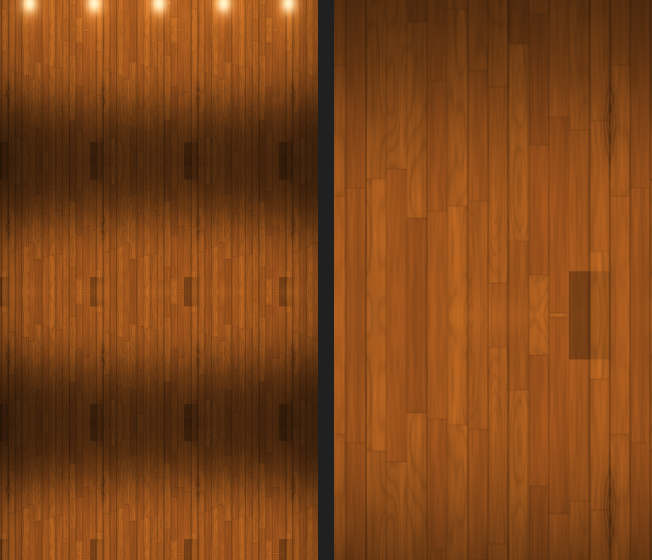
Left, the full canvas; right, a detail of the centre.
Give the GLSL for this texture, as a WebGL 2 fragment shader.

```glsl
#version 300 es
precision highp float;
// Strip parquet lit by a row of lamps along the top edge. One block of planks
// is shifted sideways and mirrored up and down; grain comes from stretched
// noise, and broad bands of shade and lamp glows are laid over the wood.

#define BLOCK_WIDTH 0.1693
#define BLOCK_HEIGHT 0.2337
#define BLOCK_SHIFT 0.160
#define MIRROR_Y 0.479
#define PLANKS 14.0
#define SEAM 0.0004
#define LAMPS 5
#define LAMP_GAP 0.2035
#define SHADE_FLOOR 0.44
#define WOOD vec3(0.640, 0.342, 0.115)
#define GLOW vec3(1.0, 0.66, 0.26)
#define CREAM vec3(1.0, 0.96, 0.80)

uniform vec2 u_resolution;
out vec4 fragColor;

float hash(vec2 p) {
  return fract(sin(dot(p, vec2(127.1, 311.7))) * 43758.5453);
}

float noise(vec2 p) {
  vec2 i = floor(p), f = fract(p);
  f = f * f * (3.0 - 2.0 * f);
  return mix(mix(hash(i), hash(i + vec2(1, 0)), f.x),
             mix(hash(i + vec2(0, 1)), hash(i + vec2(1, 1)), f.x), f.y);
}

// Dark line with a soft edge one pixel wide
float seamLine(float dist, float width, float px) {
  return 1.0 - smoothstep(width, width + px, dist);
}

// Fine fibres plus growth rings, unique to each plank
float grain(vec2 q, float seed) {
  vec2 shift = vec2(seed * 57.0, seed * 91.0);
  float fibre = noise(q * vec2(900.0, 60.0) + shift);
  float streak = noise(q * vec2(330.0, 14.0) + shift.yx);
  float field = noise(q * vec2(100.0, 16.0) + shift) * 6.0 + streak * 0.6;
  float rings = pow(0.5 + 0.5 * sin(field * 6.283), 4.0);
  return 0.10 * (fibre - 0.5) + 0.12 * (streak - 0.5)
       - 0.08 * rings * smoothstep(0.3, 0.8, seed);
}

// Pointed oval knot with nested rings, centred on a plank seam
float knot(vec2 q) {
  float d = length(q / vec2(0.0075, 0.030)) + 0.5 * abs(q.x) / 0.0075;
  d += 0.25 * noise(abs(q) * vec2(350.0, 120.0));
  float rings = 0.5 + 0.5 * cos(d * 16.0);
  return (0.15 * rings + 0.08) * (1.0 - smoothstep(0.5, 1.5, d));
}

vec3 parquet(vec2 p, float px) {
  // Position inside the block
  float across = fract((p.x - BLOCK_SHIFT) / BLOCK_WIDTH);
  float along = abs(mod((p.y - MIRROR_Y) / BLOCK_HEIGHT + 1.0, 2.0) - 1.0);
  vec2 q = vec2(across * BLOCK_WIDTH, along * BLOCK_HEIGHT);

  // Plank column and the board within it
  float column = floor(across * PLANKS);
  float side = fract(across * PLANKS);
  float boards = 2.0 + floor(2.0 * hash(vec2(column, 4.0)));
  float run = along * boards + hash(vec2(column, 9.0));
  float seed = hash(vec2(column, floor(run)) + 2.3);

  float tone = 0.94 + 0.14 * seed + grain(q, seed);
  tone -= 0.08 * hash(vec2(column, 17.0));

  // Darker short boards that straddle the mirror lines below the lamps
  float ends = max(1.0 - smoothstep(0.11, 0.115, along),
                   smoothstep(0.855, 0.86, along));
  float darkBoard = step(column, 1.0) * (1.0 - 0.55 * column);
  tone *= 1.0 - 0.27 * ends * darkBoard * step(p.y, 0.86);

  // Knot, long seams and board ends
  tone -= knot(q - vec2(2.0 / PLANKS * BLOCK_WIDTH, 0.49 * BLOCK_HEIGHT));
  float sideDist = min(side, 1.0 - side) * BLOCK_WIDTH / PLANKS;
  float endDist = min(fract(run), 1.0 - fract(run)) * BLOCK_HEIGHT / boards;
  float seam = mod(floor(column + side + 0.5), PLANKS);
  float depth = 0.04 + 0.20 * pow(hash(vec2(seam, 31.0)), 2.0);
  tone *= 1.0 - depth * seamLine(sideDist, SEAM, px);
  tone *= 1.0 - 0.06 * seamLine(endDist, SEAM, px);
  return WOOD * tone * vec3(1.0, 0.98 + 0.04 * seed, 1.0);
}

void main() {
  vec2 p = gl_FragCoord.xy / u_resolution.y;
  float width = u_resolution.x / u_resolution.y;
  float px = 1.0 / u_resolution.y;
  vec3 color = parquet(p, px);

  // Bands of shade, deeper towards both sides
  float edge = abs(p.x / width - 0.5) * 2.0;
  float wave = 0.5 + 0.5 * cos(3.14159 * (p.y - MIRROR_Y) / BLOCK_HEIGHT);
  float lit = smoothstep(-0.20, 0.90, wave - 0.16 * edge * edge);
  color *= mix(SHADE_FLOOR, 1.04, lit) * (1.0 - 0.16 * pow(edge, 6.0));

  // Lamps at the top, with faint echoes on the middle mirror line
  for (int i = 0; i < LAMPS; i++) {
    float x = width * (0.5 + (float(i) - float(LAMPS / 2)) * LAMP_GAP);
    vec2 d = p - vec2(x, 0.994);
    float r = length(d * vec2(1.0, 0.75));
    float core = exp(-pow(r / 0.0125, 2.0));
    color += GLOW * (0.50 * exp(-r / 0.015) + 0.06 * exp(-r / 0.05));
    color = mix(color, CREAM, core);
    vec2 e = (p - vec2(x, MIRROR_Y)) / vec2(0.030, 0.012);
    color += GLOW * 0.04 * exp(-dot(e, e));
  }
  fragColor = vec4(clamp(color, 0.0, 1.0), 1.0);
}
```
